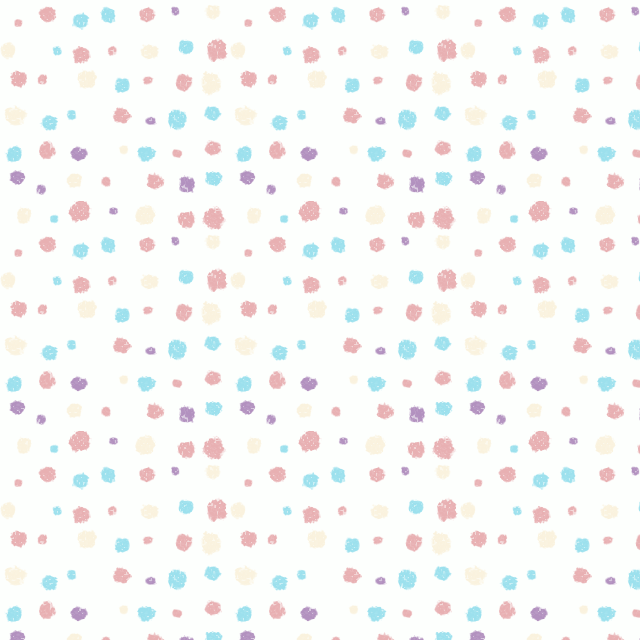
Give the GLSL for this pattern, as a Shadertoy shader.

```glsl
// Crayon-like pastel polka dots scattered on white, in a seamless square tile of 7 x 7 dots

vec3 hash3(vec2 p) {
    vec3 q = fract(p.xyx * vec3(0.1031, 0.1030, 0.0973));
    q += dot(q, q.yxz + 33.33);
    return fract((q.xxy + q.yzz) * q.zyx);
}

float noise(vec2 p) {
    vec2 i = floor(p), f = fract(p);
    f = f * f * (3.0 - 2.0 * f);
    return mix(mix(hash3(i).x, hash3(i + vec2(1, 0)).x, f.x),
               mix(hash3(i + vec2(0, 1)).x, hash3(i + vec2(1, 1)).x, f.x), f.y);
}

// Uneven shares of pink, blue, cream and purple
vec3 dotColor(float t) {
    if (t < 0.35) return vec3(0.91, 0.69, 0.70);
    if (t < 0.60) return vec3(0.61, 0.88, 0.93);
    if (t < 0.81) return vec3(0.98, 0.95, 0.87);
    return vec3(0.70, 0.57, 0.75);
}

// Small, medium and a few large dots, in cell units
float dotRadius(float t, float vary) {
    if (t < 0.28) return mix(0.105, 0.14, vary);
    if (t < 0.86) return mix(0.21, 0.25, vary);
    return mix(0.275, 0.305, vary);
}

// Rounded, slightly squarish blob with a ragged outline
float blobDistance(vec2 q, float r, vec2 seed) {
    vec2 a = pow(abs(q), vec2(2.4));
    float wobble = 0.32 * (noise(q * 7.0 + seed) - 0.5)
                 + 0.24 * (noise(q * 19.0 + seed) - 0.5);
    return pow(a.x + a.y, 1.0 / 2.4) - r * (1.0 + wobble);
}

void mainImage(out vec4 fragColor, in vec2 fragCoord) {
    const float cells = 7.0;             // dots along one tile side
    float scale = 2.783 * cells;         // tiles per canvas height, in cells
    vec2 p = vec2(fragCoord.x, iResolution.y - fragCoord.y) / iResolution.y * scale;
    float edge = max(scale / iResolution.y, 0.035);
    vec3 col = vec3(0.993, 1.0, 0.993);

    for (int y = -1; y <= 1; y++)
    for (int x = -1; x <= 1; x++) {
        vec2 cell = floor(p) + vec2(x, y);
        vec2 id = mod(cell, cells);
        vec3 h = hash3(id + 17.0);
        vec3 k = hash3(id + 71.0);

        // Low-discrepancy picks keep colours and sizes well mixed
        float hue = fract(dot(id, vec2(0.7549, 0.5698)) + 0.3 * h.z);
        float size = fract(dot(id, vec2(0.5698, 0.2549)) + 0.4 * k.x);
        float r = dotRadius(size, k.y);

        // Smaller dots may stray further from the cell centre
        vec2 q = p - cell - 0.5 - (2.0 * h.xy - 1.0) * (0.46 - r);
        if (dot(q, q) > 0.25) continue;
        float stretch = mix(0.92, 1.08, k.z);
        q *= vec2(stretch, 1.0 / stretch);

        // Soft edge, waxy grain and pale flecks
        vec2 seed = 50.0 * h.xy + 9.0;
        float ink = 1.0 - smoothstep(-edge, edge, blobDistance(q, r, seed));
        ink *= 0.88 + 0.22 * noise(q * 26.0 + seed.yx);
        ink *= 1.0 - 0.5 * smoothstep(0.74, 0.9, noise(q * 17.0 + seed + 31.0));
        col = mix(col, dotColor(hue), clamp(ink, 0.0, 1.0));
    }
    fragColor = vec4(col, 1.0);
}
```
